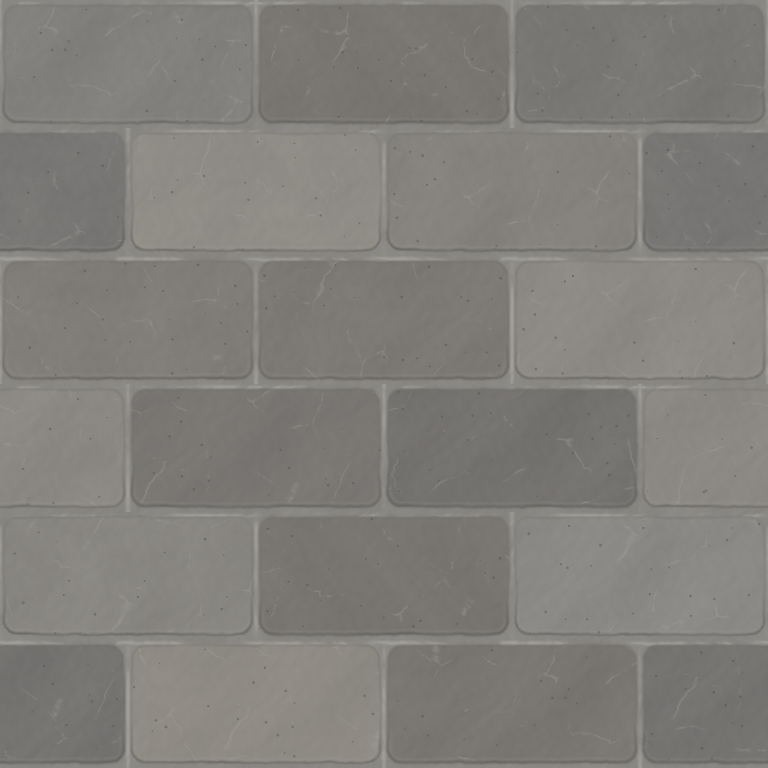
Write a Shadertoy shader that draws this texture.

```glsl
const float TAU = 6.28319;
const vec2 COUNT = vec2(3.0, 6.0);           // bricks across and down
const vec2 JOINT = vec2(0.010, 0.014);       // mortar width beside and between rows
const float CORNER = 0.019;
const float WOBBLE = 0.0013;                 // raggedness of the brick outline
const float RIM_WIDTH = 0.0018;
const float PIT_CELLS = 40.0;
const float VEIN_CELLS = 13.0;
const vec3 STONE_DARK = vec3(0.445, 0.435, 0.422);
const vec3 STONE_LIGHT = vec3(0.575, 0.565, 0.545);
const vec3 MORTAR = vec3(0.535, 0.527, 0.510);
const vec3 CHALK = vec3(0.660, 0.652, 0.630);
const vec3 SOOT = vec3(0.330, 0.322, 0.312);

// Brightness of each brick, rows from the bottom up
const vec3 TONES[6] = vec3[6](
    vec3(0.82, 0.20, 0.14), vec3(0.70, 0.18, 0.78), vec3(0.22, 0.10, 0.76),
    vec3(0.40, 0.28, 0.80), vec3(0.88, 0.58, 0.22), vec3(0.52, 0.20, 0.26));

float hash(vec2 p) {
    return fract(sin(dot(p, vec2(127.1, 311.7))) * 43758.5);
}

vec2 hash2(vec2 p) {
    return vec2(hash(p), hash(p + 17.3));
}

// Warped layers of sines, about -1 to 1, repeating every unit
float clouds(vec2 p) {
    vec2 q = p * TAU;
    float sum = 0.0, amp = 0.5, freq = 2.0;
    for (int i = 0; i < 5; i++) {
        q += 0.7 * sin(q.yx * freq + vec2(1.3, 4.1) * float(i + 1)) / freq;
        sum += amp * sin(freq * (q.x + q.y) + float(i)) * sin(freq * (q.y - 2.0 * q.x));
        amp *= 0.62;
        freq *= 2.0;
    }
    return sum;
}

// Nearest and second nearest distance in cells, with a random value of the nearest
vec3 cellular(vec2 p, float period) {
    vec2 base = floor(p);
    vec3 best = vec3(9.0, 9.0, 0.0);
    for (int y = -1; y <= 1; y++)
    for (int x = -1; x <= 1; x++) {
        vec2 cell = base + vec2(x, y);
        vec2 key = mod(cell, period);
        float d = length(cell + hash2(key) - p);
        if (d < best.x) best = vec3(d, best.x, hash(key + 5.7));
        else best.y = min(best.y, d);
    }
    return best;
}

float roundedBox(vec2 p, vec2 halfSize, float radius) {
    vec2 q = abs(p) - halfSize + radius;
    return length(max(q, 0.0)) + min(max(q.x, q.y), 0.0) - radius;
}

float line(float d, float width) {
    return exp(-d * d / (width * width));
}

vec3 stone(vec2 p, float tone, float tint) {
    float mottling = clouds(p);
    float grain = clouds(p * 9.0 + 0.3);
    vec3 color = mix(STONE_DARK, STONE_LIGHT, tone + 0.13 * mottling + 0.07 * grain);
    color += (tint - 0.5) * vec3(0.012, 0.0, -0.012);

    // Broken pale veins
    vec2 bend = 0.012 * vec2(clouds(p + 0.37), clouds(p.yx + 0.71));
    vec3 crack = cellular((p + bend) * VEIN_CELLS, VEIN_CELLS);
    float vein = 1.0 - smoothstep(0.0, 0.05, crack.y - crack.x);
    vein *= smoothstep(0.05, 0.55, clouds(p * 2.0 + 0.17));
    color = mix(color, CHALK, 0.32 * vein);

    // Sparse pits
    vec3 pit = cellular(p * PIT_CELLS, PIT_CELLS);
    float radius = 0.05 + 0.06 * fract(pit.z * 37.0);
    float hole = (1.0 - smoothstep(0.3 * radius, radius, pit.x)) * step(0.72, pit.z);
    return mix(color, SOOT, 0.5 * hole);
}

void mainImage(out vec4 fragColor, in vec2 fragCoord) {
    vec2 uv = fragCoord / iResolution.xy;
    float pixel = 1.0 / iResolution.y;

    // Running bond: every other row slides half a brick
    vec2 grid = uv * COUNT;
    float row = floor(grid.y);
    grid.x -= 0.5 * (1.0 - mod(row, 2.0));
    vec2 id = vec2(mod(floor(grid.x), COUNT.x), row);
    vec2 local = (fract(grid) - 0.5) / COUNT;
    vec2 halfCell = 0.5 / COUNT;

    // Ragged brick outline
    float wear = clouds(uv);
    float ragged = WOBBLE * (wear + clouds(uv * 3.0 + 0.5));
    float d = roundedBox(local, halfCell - 0.5 * JOINT, CORNER) + ragged;
    float brick = 1.0 - smoothstep(-0.0012 - pixel, 0.0012 + pixel, d);

    // Mortar takes on some of the neighbouring stone
    float tone = TONES[int(row)][int(id.x)];
    vec3 face = stone(uv + hash2(id), tone, hash(id + 3.1));
    vec3 mortar = MORTAR + 0.018 * wear + 0.012 * clouds(uv * 8.0);
    mortar = mix(mortar, face, 0.30 * (1.0 - smoothstep(0.0, 0.006, d)));

    // Chalky streaks along parts of the joints
    vec2 gap = halfCell - abs(local);
    float sideStreak = line(gap.x + ragged, 0.0028) * smoothstep(-0.5, 0.5, clouds(uv + 0.23));
    float bedStreak = line(halfCell.y - local.y - 0.0045 + ragged, 0.0026);
    bedStreak *= smoothstep(-0.35, 0.55, clouds(uv * vec2(1.0, 2.0) + 0.61));
    mortar = mix(mortar, CHALK, 0.75 * max(sideStreak, bedStreak));

    // Thin shaded rim, deepest under each brick
    vec3 color = mix(mortar, face, brick);
    float under = smoothstep(0.2, 0.9, -local.y / halfCell.y);
    float rim = line(d, RIM_WIDTH) * (0.16 + 0.32 * under) * (0.8 + 0.4 * wear);
    color = mix(color, SOOT, rim);
    color = mix(color, CHALK, 0.12 * line(d + 0.0045, 0.0016) * under);

    fragColor = vec4(color, 1.0);
}
```
